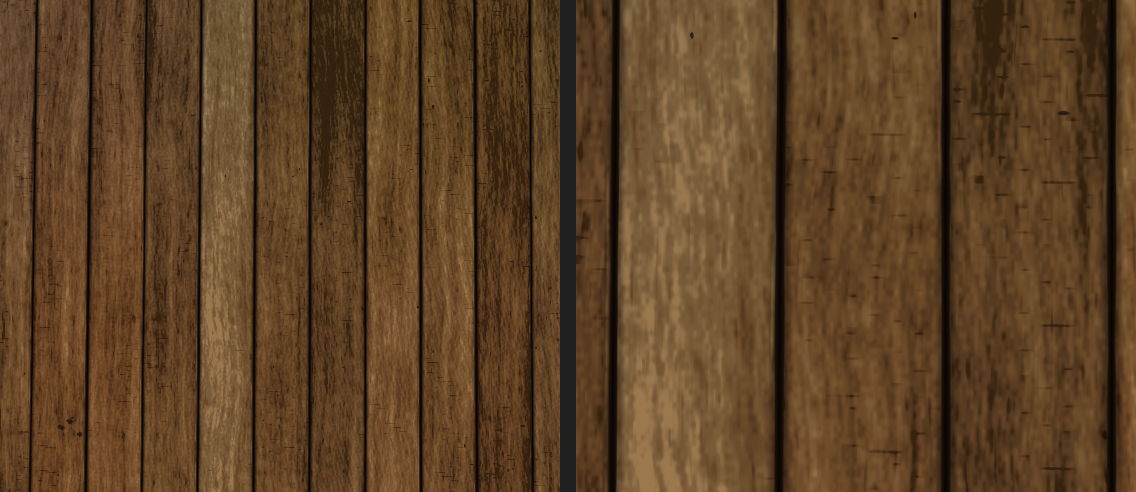
Left: the whole. Right: its middle third, enlarged.
A WebGL 2 fragment shader for this texture:

```glsl
#version 300 es
precision highp float;

uniform vec2 u_resolution;
out vec4 outColor;

float hash(vec2 p) {
    return fract(sin(dot(p, vec2(127.1, 311.7))) * 43758.5453);
}

float noise(vec2 p) {
    vec2 i = floor(p), f = fract(p);
    f = f * f * (3.0 - 2.0 * f);
    return mix(mix(hash(i), hash(i + vec2(1, 0)), f.x),
               mix(hash(i + vec2(0, 1)), hash(i + vec2(1, 1)), f.x), f.y);
}

float fbm(vec2 p) {
    float sum = 0.0, amp = 0.5;
    for (int i = 0; i < 4; i++) {
        sum += amp * noise(p);
        p = p * 2.03 + 17.3;
        amp *= 0.5;
    }
    return sum / 0.9375;
}

// Dark to light timber colours
vec3 timber(float v) {
    vec3 c = mix(vec3(0.20, 0.13, 0.06), vec3(0.34, 0.235, 0.135), smoothstep(0.0, 0.32, v));
    c = mix(c, vec3(0.41, 0.29, 0.165), smoothstep(0.28, 0.52, v));
    c = mix(c, vec3(0.46, 0.35, 0.22), smoothstep(0.48, 0.74, v));
    return mix(c, vec3(0.60, 0.47, 0.31), smoothstep(0.7, 1.05, v));
}

// Soft elliptical spot, 1 at the centre
float spot(vec2 d, vec2 size, float ragged) {
    return 1.0 - smoothstep(0.5, 1.2, length(d / size) + ragged);
}

void main() {
    vec2 p = gl_FragCoord.xy / u_resolution.x;
    float height = u_resolution.y / u_resolution.x;
    float t = p.y / height;
    float px = 1.0 / u_resolution.x;

    // Boards fan out slightly towards the bottom
    float pitch = mix(0.0998, 0.0977, t);
    float b = (p.x - mix(0.0534, 0.0664, t)) / pitch + 1.0;
    float board = clamp(floor(b), 0.0, 10.0);
    float across = b - board;
    float tones[11] = float[11](0.43, 0.50, 0.47, 0.42, 0.73, 0.44, 0.41, 0.62, 0.55, 0.34, 0.52);
    float tone = tones[int(board)];

    // Each board has its own wandering grain
    vec2 g = vec2(across * pitch, p.y) + board * vec2(3.17, 5.71);
    float wander = (fbm(vec2(board * 9.1, p.y * 3.5)) - 0.5) * 0.03
                 + (noise(g * vec2(22.0, 7.0)) - 0.5) * 0.012;
    float x = g.x + wander;
    float ribbon = fbm(vec2(x * 75.0, g.y * 2.5)) - 0.5;
    float streak = fbm(vec2(x * 210.0, g.y * 7.0)) - 0.5;
    float curl = noise(vec2(x * 65.0 + g.y * 9.0, g.y * 38.0)) - 0.5;
    float fleck = noise(vec2(x * 330.0, g.y * 75.0)) - 0.5;
    float grit = noise(g * vec2(420.0, 260.0)) - 0.5;
    float stain = fbm(g * vec2(17.0, 7.0)) - 0.5;
    float v = tone + 0.62 * ribbon + 0.42 * streak + 0.13 * curl
            + 0.30 * fleck + 0.20 * grit + 0.38 * stain;
    v += 0.05 - 0.10 * smoothstep(0.55, 1.0, t);

    // Upper half of the seventh board is weathered dark
    v -= 0.22 * (1.0 - step(0.5, abs(board - 6.0))) * smoothstep(0.45, 0.8, t + stain * 0.4);

    // Short dark pores and fine cross marks
    float pores = smoothstep(0.74, 0.95, noise(vec2(x * 280.0, g.y * 48.0) + 40.0));
    float chatter = smoothstep(0.76, 0.94, noise(g * vec2(75.0, 270.0)))
                  * smoothstep(0.52, 0.7, noise(g * vec2(24.0, 9.0) + 8.0));
    v -= 0.22 * pores + 0.30 * chatter;
    vec3 col = timber(v);

    // Greyer at the upper left, olive at the upper right, warmer below
    vec3 upper = mix(vec3(0.98, 0.99, 1.12), vec3(0.99, 1.0, 0.86), smoothstep(0.1, 0.7, p.x));
    col *= mix(vec3(1.05, 0.99, 0.94), upper, smoothstep(0.25, 1.0, t));
    col *= mix(vec3(0.97, 1.01, 1.04), vec3(1.04, 0.98, 0.93), hash(vec2(board, 4.0)));

    // Scattered nicks, some upright and some flat
    float ragged = (noise(p * 260.0) - 0.5) * 0.7;
    float nicks = 0.0;
    for (int i = 0; i < 36; i++) {
        float k = float(i);
        vec2 c = vec2(hash(vec2(k, 1.3)), hash(vec2(k, 7.9)) * height);
        vec2 size = mix(vec2(0.0016, 0.0034), vec2(0.0046, 0.0014), step(0.65, hash(vec2(k, 3.1))));
        nicks = max(nicks, spot(p - c, size * (0.6 + 0.6 * hash(vec2(k, 5.7))), ragged));
    }

    // Cluster of knots low on the second board
    for (int i = 0; i < 5; i++) {
        float k = float(i);
        vec2 c = vec2(0.125, 0.135) + (vec2(hash(vec2(k, 21.0)), hash(vec2(k, 35.0))) - 0.5) * vec2(0.035, 0.065);
        nicks = max(nicks, spot(p - c, vec2(0.0065, 0.0055) * (0.5 + 0.5 * hash(vec2(k, 2.0))), ragged));
    }
    col = mix(col, vec3(0.10, 0.07, 0.05), 0.8 * nicks);

    // Worn bevels beside dark seams of uneven width
    float seam = floor(b + 0.5);
    float side = (b - seam) * pitch + (noise(vec2(seam * 7.3, p.y * 9.0)) - 0.5) * 0.001;
    float d = abs(side);
    float halfWidth = 0.0019 + 0.0011 * hash(vec2(seam, 11.0))
                    + 0.0007 * (noise(vec2(seam * 3.7, p.y * 45.0)) - 0.5);
    col *= mix(0.66, 1.0, smoothstep(halfWidth, halfWidth + 0.0055, d));
    float bevel = smoothstep(0.0015, 0.0, abs(d - halfWidth - 0.0016)) * step(side, 0.0);
    col += vec3(0.13, 0.10, 0.07) * bevel * smoothstep(0.4, 0.75, noise(vec2(seam * 5.0, p.y * 28.0)));
    vec3 gap = mix(vec3(0.035, 0.02, 0.012), vec3(0.11, 0.065, 0.035), smoothstep(0.0, halfWidth, d));
    col = mix(gap, col, smoothstep(halfWidth - px, halfWidth + px, d));

    outColor = vec4(col, 1.0);
}
```
